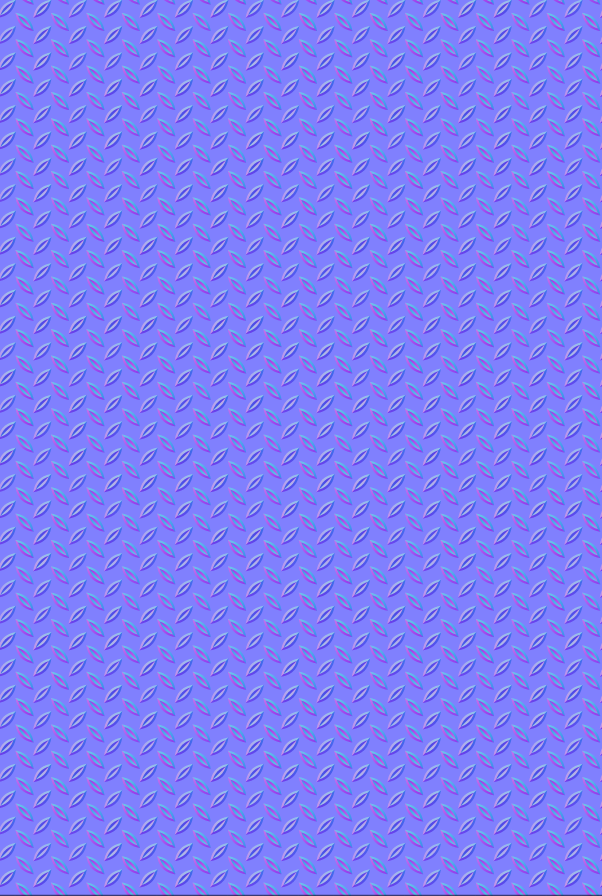
Give the GLSL for this texture map, as a Shadertoy shader.

```glsl
// Tangent-space normal map of steel tread plate with alternating lens-shaped lugs.
#define REPEATS vec2(17.0, 34.0)   // lugs of each direction, across and up
#define PHASE vec2(0.194, 0.668)   // first rising lug, in cells
#define HALF_LENGTH 0.0144         // lug sizes, in canvas heights
#define HALF_WIDTH 0.0053
#define CREST 0.50                 // rim position, from edge (0) to spine (1)
#define OUTER_TILT 0.50
#define INNER_TILT 0.54
#define WEAR 0.12                  // variation of steepness between lugs
#define FLAT_BLUE 0.995
#define BORDER 0.0013              // dark strip along the lower edge
#define SAMPLES 4                  // antialiasing grid per side

float hash(vec2 p) {
    return fract(sin(dot(p, vec2(127.1, 311.7))) * 43758.5453);
}

// Slope of one lug in its own axes: x along the spine, y across it.
vec2 lugTilt(vec2 p) {
    float along = p.x / HALF_LENGTH;
    float rise = 1.0 - along * along - abs(p.y) / HALF_WIDTH;
    if (rise < 0.0) return vec2(0.0);

    // Outward direction, reversed where the face falls into the hollow.
    vec2 outward = normalize(vec2(2.0 * along / HALF_LENGTH, sign(p.y) / HALF_WIDTH));
    return outward * (rise < CREST ? OUTER_TILT : -INNER_TILT);
}

// Repeats one lug direction over the plate; lean is +1 rising, -1 falling.
vec2 lugLayer(vec2 p, vec2 cellSize, vec2 offset, float lean) {
    vec2 grid = p / cellSize - offset + 0.5;
    vec2 local = (fract(grid) - 0.5) * cellSize;
    vec2 spine = normalize(vec2(1.0, lean));
    vec2 across = vec2(-spine.y, spine.x);
    vec2 tilt = lugTilt(vec2(dot(local, spine), dot(local, across)));
    float steepness = 1.0 + WEAR * (hash(floor(grid) + lean * 7.0) - 0.5);
    return (spine * tilt.x + across * tilt.y) * steepness;
}

vec3 plateColor(vec2 p, vec2 cellSize) {
    vec2 tilt = lugLayer(p, cellSize, PHASE, 1.0)
              + lugLayer(p, cellSize, PHASE + 0.5, -1.0);

    // Encode the normal, with the horizontal axis pointing left.
    float facing = sqrt(max(0.0, 1.0 - dot(tilt, tilt)));
    vec3 color = vec3(0.5 - 0.5 * tilt.x, 0.5 + 0.5 * tilt.y,
                      FLAT_BLUE - 0.5 * (1.0 - facing));
    return p.y < BORDER ? color * 0.45 : color;
}

void mainImage(out vec4 fragColor, in vec2 fragCoord) {
    vec2 cellSize = vec2(iResolution.x / iResolution.y, 1.0) / REPEATS;
    vec3 sum = vec3(0.0);

    // Average a small grid of samples inside the pixel.
    for (int j = 0; j < SAMPLES; j++) {
        for (int i = 0; i < SAMPLES; i++) {
            vec2 shift = (vec2(i, j) + 0.5) / float(SAMPLES) - 0.5;
            sum += plateColor((fragCoord + shift) / iResolution.y, cellSize);
        }
    }
    fragColor = vec4(sum / float(SAMPLES * SAMPLES), 1.0);
}
```
